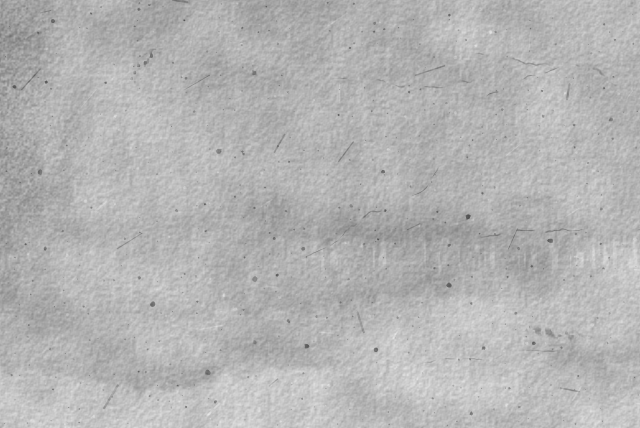
This texture is drawn by a WebGL 2 fragment shader. Its source:

```glsl
#version 300 es
precision highp float;
// Weathered grey concrete: cloudy stains and dripping tide lines under a fine
// embossed grain, with scattered pits, short scratches and broken cracks.
// Layers of value noise set the tone; jittered cells place the damage.

uniform vec2 u_resolution;
out vec4 fragColor;

float hash(vec2 p) {
    vec3 q = fract(p.xyx * 0.1031);
    q += dot(q, q.yzx + 33.33);
    return fract((q.x + q.y) * q.z);
}

float noise(vec2 p) {
    vec2 i = floor(p), f = fract(p);
    f = f * f * (3.0 - 2.0 * f);
    return mix(mix(hash(i), hash(i + vec2(1, 0)), f.x),
               mix(hash(i + vec2(0, 1)), hash(i + vec2(1, 1)), f.x), f.y);
}

// Fractal noise centred on zero.
float fbm(vec2 p) {
    float sum = 0.0, amp = 0.5;
    for (int i = 0; i < 5; i++) {
        sum += amp * (noise(p) - 0.5);
        p = mat2(1.6, 1.2, -1.2, 1.6) * p + 17.3;
        amp *= 0.5;
    }
    return sum;
}

// Noise lit from the upper left, as a rough surface.
float relief(vec2 p, float freq) {
    vec2 q = p * freq;
    return noise(q) - noise(q + vec2(-0.6, 0.7));
}

// Round specks, one per chosen cell; few are large.
float pits(vec2 p, float freq, float chance, float radius, float seed, float px) {
    vec2 cell = floor(p * freq), id = cell + seed;
    if (hash(id) > chance) return 0.0;
    vec2 centre = (cell + 0.2 + 0.6 * vec2(hash(id + 3.1), hash(id + 7.7))) / freq;
    float size = hash(id + 11.9);
    float r = radius * mix(0.35, 1.0, size * size);
    vec2 d = p - centre;
    float wobble = 0.6 * r * (noise(p / r + seed) - 0.5);
    return (1.0 - smoothstep(r - px * 0.7, r + px * 0.7, length(d) + wobble))
         * mix(0.5, 1.0, hash(id + 5.3));
}

// Short straight marks with random length and slant.
float scratches(vec2 p, float freq, float chance, float seed, float px) {
    vec2 cell = floor(p * freq), id = cell + seed;
    if (hash(id) > chance) return 0.0;
    vec2 centre = (cell + 0.3 + 0.4 * vec2(hash(id + 2.3), hash(id + 9.1))) / freq;
    float angle = mix(-0.2, 1.9, hash(id + 4.7));
    vec2 dir = vec2(cos(angle), sin(angle));
    float halfLen = mix(0.05, 0.2, hash(id + 6.2)) / freq;
    vec2 d = p - centre;
    float dist = length(d - dir * clamp(dot(d, dir), -halfLen, halfLen));
    float width = mix(0.0006, 0.0022, hash(id + 8.8));
    return (1.0 - smoothstep(width - px * 0.5, width + px * 0.8, dist))
         * mix(0.4, 1.0, noise(p * 90.0));
}

// A wandering hairline that fades in and out.
float crack(vec2 p, vec2 start, float slope, float span, float px) {
    vec2 d = p - start;
    float dist = abs(d.y - slope * d.x - 0.12 * fbm(p * 7.0 + start * 9.0));
    float extent = smoothstep(0.0, 0.04, d.x) * (1.0 - smoothstep(span - 0.04, span, d.x));
    float broken = smoothstep(0.4, 0.7, noise(p * 45.0 + start * 5.0));
    return (1.0 - smoothstep(0.0, 0.0012 + px, dist)) * extent * broken;
}

// Damp stain with a ragged lower edge that fades upwards.
float tide(vec2 p, float level, float seed) {
    float edge = level + 0.1 * (noise(vec2(p.x * 3.0, seed)) - 0.5)
               + 0.035 * (noise(vec2(p.x * 55.0, seed)) - 0.5);
    float rise = p.y - edge;
    float patches = smoothstep(0.3, 0.7, noise(vec2(p.x * 2.2 + seed, seed)));
    return smoothstep(-0.012, 0.014, rise) * exp(-9.0 * max(rise, 0.0)) * patches;
}

// Cluster of dark crumbs inside a slanted ellipse.
float crumbs(vec2 p, vec2 centre, float angle, vec2 size) {
    vec2 d = p - centre;
    d = vec2(dot(d, vec2(cos(angle), sin(angle))), dot(d, vec2(-sin(angle), cos(angle))));
    float inside = 1.0 - smoothstep(0.2, 1.0, length(d / size));
    return smoothstep(0.5, 0.8, noise(p * 130.0)) * inside;
}

void main() {
    float px = 1.0 / u_resolution.y;
    vec2 p = gl_FragCoord.xy * px;

    // Broad tone: clouds, mottling, vertical streaks, pale foot, dirty left side.
    float tone = 0.712 + 0.16 * fbm(p * vec2(2.0, 5.0) + 4.0) + 0.13 * fbm(p * 11.0);
    tone += 0.035 * (noise(p * vec2(75.0, 9.0)) - 0.5);
    tone += 0.05 * (1.0 - smoothstep(0.0, 0.5, p.y + 0.3 * fbm(p * 3.0)));
    tone += 0.025 * smoothstep(0.5, 1.4, p.x);
    float dirt = (1.0 - smoothstep(0.0, 0.2, p.x + 0.25 * fbm(p * 6.0))) * smoothstep(0.15, 0.6, p.y);
    tone -= 0.11 * dirt;
    tone -= 0.06 * smoothstep(0.08, 0.28, fbm(p * vec2(4.0, 6.0) + 31.0));
    for (int i = 0; i < 3; i++)
        tone -= 0.075 * tide(p, 0.13 + 0.14 * float(i), 3.7 + 5.3 * float(i));
    float band = exp(-pow((p.y - 0.4) / 0.035, 2.0)) * smoothstep(0.6, 0.8, p.x);
    tone += 0.07 * band * smoothstep(0.55, 0.85, noise(p * vec2(150.0, 18.0)));

    // Fine grain.
    tone += 0.07 * relief(p, 130.0) + 0.045 * relief(p + 5.0, 260.0);
    tone += (0.05 + 0.08 * dirt) * (noise(p * 210.0 + 9.0) - 0.5);

    // Damage.
    tone -= 0.32 * pits(p, 13.0, 0.3, 0.006, 21.0, px);
    tone -= 0.24 * pits(p, 36.0, 0.25, 0.0026, 57.0, px);
    tone += 0.09 * pits(p, 24.0, 0.2, 0.004, 83.0, px);
    tone -= 0.2 * scratches(p, 5.5, 0.4, 14.0, px);
    tone += 0.08 * scratches(p, 7.0, 0.3, 42.0, px);
    for (int i = 0; i < 6; i++) {
        float k = float(i);
        vec2 start = vec2(1.1 * hash(vec2(k, 2.0)), 0.9 * hash(vec2(k, 8.0)));
        tone -= 0.15 * crack(p, start, mix(-0.1, 0.8, hash(vec2(k, 5.0))), 0.35, px);
    }
    tone -= 0.3 * crumbs(p, vec2(0.34, 0.85), 0.9, vec2(0.08, 0.022));
    tone -= 0.18 * crumbs(p, vec2(1.3, 0.22), -0.15, vec2(0.14, 0.015));

    fragColor = vec4(vec3(clamp(tone, 0.0, 1.0)), 1.0);
}
```
